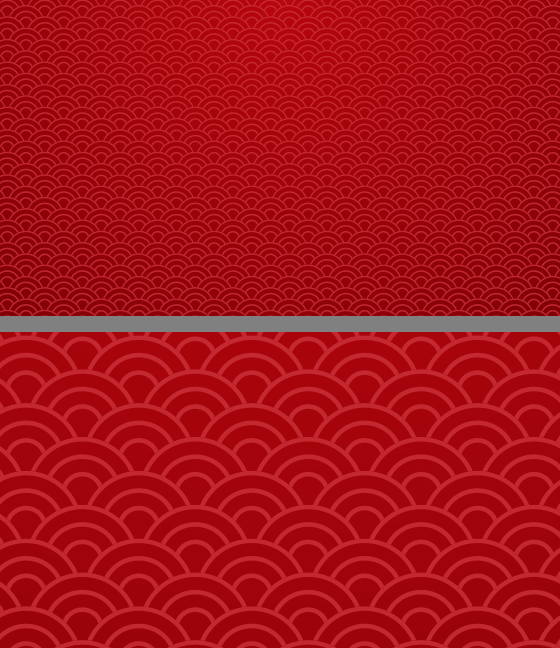
Top: the whole. Bottom: its middle third, enlarged.
Give the GLSL for this pattern, as a Shadertoy shader.

```glsl
// Overlapping wave scales (seigaiha): 28 staggered rows of ringed discs, about 15 across.
// Rows are painted from back (upper) to front (lower), so each disc hides those behind.
// The red ground glows from the top centre and darkens toward the lower corners.

const float ROWS = 28.0;
const float RADIUS = 1.667;  // outer disc radius, in row steps
const float LINE = 0.135;    // ring line width, in row steps

// Coverage of a shape from its signed distance, softened over one pixel
float coverage(float dist, float pixel) {
    return clamp(0.5 - dist / pixel, 0.0, 1.0);
}

// Signed distance to a ring line whose outer edge lies at the given radius
float ringLine(float dist, float outer) {
    return abs(dist - outer + 0.5 * LINE) - 0.5 * LINE;
}

// Three concentric lines inside one disc
float scaleLines(float dist, float pixel) {
    float line = coverage(ringLine(dist, RADIUS), pixel);
    line = max(line, coverage(ringLine(dist, RADIUS * 0.69), pixel));
    return max(line, coverage(ringLine(dist, RADIUS * 0.38), pixel));
}

void mainImage(out vec4 fragColor, in vec2 fragCoord) {
    // Height-based units with the origin at the bottom centre
    vec2 uv = (fragCoord - vec2(0.5 * iResolution.x, 0.0)) / iResolution.y;
    float pixel = ROWS / iResolution.y;
    float period = 2.0 * RADIUS;

    // Grid position in row steps
    vec2 p = uv * ROWS + vec2(-0.25 * period, 0.1);
    float nearestRow = floor(p.y + 0.5);

    // Paint nearby rows from back to front
    float line = 0.0;
    for (int i = 2; i >= -2; i--) {
        float row = nearestRow + float(i);
        float shift = 0.5 * period * mod(row, 2.0);
        float x = mod(p.x - shift + RADIUS, period) - RADIUS;
        float dist = length(vec2(x, p.y - row));
        line = mix(line, scaleLines(dist, pixel), coverage(dist - RADIUS, pixel));
    }

    // Glowing ground and lighter lines
    float glow = length(uv - vec2(0.0, 1.0));
    vec3 ground = max(vec3(0.72, 0.022, 0.055) - vec3(0.165, 0.013, 0.024) * glow, 0.0);
    vec3 lineColor = vec3(0.775, 0.155, 0.19) - vec3(0.02, 0.0, 0.0) * glow;
    fragColor = vec4(mix(ground, lineColor, line), 1.0);
}
```
